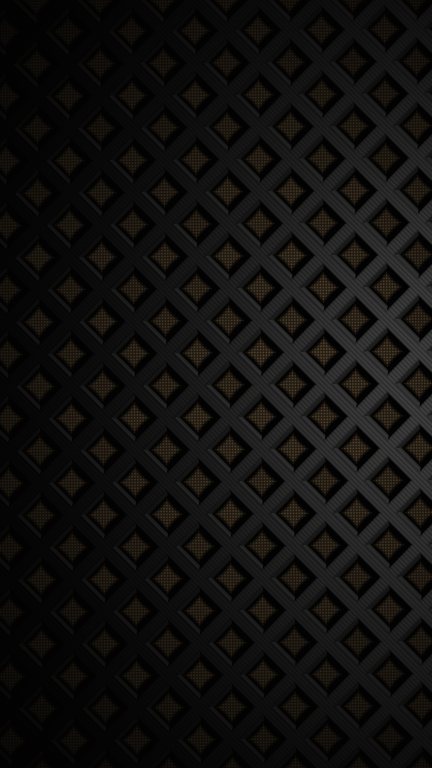
This pattern is drawn by a Shadertoy shader. Its source:

```glsl
// Dark diagonal lattice with bevelled diamond openings over a dim bronze mesh, lit from the right.

const float TAU = 6.2831853;
const vec2 PERIOD = vec2(0.1465, 0.1492);  // opening spacing, in canvas widths
const vec2 ANCHOR = vec2(0.602, 1.111);    // centre of one opening
const float TILT = 0.008;                  // slight turn of the lattice
const float HOLE = 0.365;                  // half side of an opening, in cells
const float BEVEL = 0.085;                 // width of the lit inner edge

// Elliptical pool of light.
float glow(vec2 p, vec2 centre, vec2 radius) {
    vec2 d = (p - centre) / radius;
    return exp(-dot(d, d));
}

// Lattice space: one unit is one horizontal or vertical period.
vec2 latticeSpace(vec2 p) {
    p -= ANCHOR;
    return vec2(p.x + TILT * p.y, p.y - TILT * p.x) / PERIOD;
}

// Layered sines give each opening its own tone, from -1 to 1.
float cellTone(vec2 id) {
    return 0.6 * sin(dot(id, vec2(2.7, 4.1))) + 0.4 * sin(dot(id, vec2(7.3, -5.9)));
}

// Fine square weave of rounded dots.
float weave(vec2 q, float count) {
    vec2 wave = 0.5 + 0.5 * cos(TAU * count * q);
    return wave.x * wave.y;
}

// Ribbed bars, slightly darker toward their edges.
vec3 barColour(float ribCoord, float edgeDist, float light) {
    float rib = 1.0 + 0.15 * sin(TAU * 13.0 * ribCoord);
    float rounding = mix(0.8, 1.0, smoothstep(0.0, 0.06, edgeDist));
    return vec3(1.0, 0.995, 0.99) * (0.004 + 0.215 * light) * rib * rounding;
}

// Bronze mesh with gently pinched sides, fading into the shadow of the opening.
vec3 meshColour(vec2 cell, vec2 q, float tone, float light) {
    vec2 a = abs(cell);
    float reach = 0.215 + 0.09 * min(a.x, a.y);
    float mask = 1.0 - smoothstep(-0.075, 0.035, max(a.x, a.y) - reach);
    float dots = 0.66 + 0.95 * weave(q, 22.0);
    return vec3(0.205, 0.163, 0.108) * mask * dots * light * (1.0 + 0.1 * tone);
}

// Lit strip along one inner side; s is depth from the rim, t runs along it.
float bevelStrip(float s, float t, float aa) {
    float inside = smoothstep(-aa, aa, s) * (1.0 - smoothstep(BEVEL - aa, BEVEL + aa, s));
    float ends = smoothstep(-aa, aa, HOLE - abs(t) - 0.6 * s);
    return inside * ends * mix(1.0, 0.6, clamp(s / BEVEL, 0.0, 1.0));
}

void mainImage(out vec4 fragColor, in vec2 fragCoord) {
    vec2 p = fragCoord / iResolution.x;
    float midHeight = 0.5 * iResolution.y / iResolution.x;

    // Diagonal cells: x grows to the upper right, y to the lower right.
    vec2 q = latticeSpace(p);
    vec2 diagonal = vec2(q.x + q.y, q.x - q.y);
    vec2 id = floor(diagonal + 0.5);
    vec2 cell = diagonal - id;
    float aa = 1.0 / (iResolution.x * PERIOD.x);
    float rim = max(abs(cell.x), abs(cell.y)) - HOLE;

    // Broad light on the bars, softer light on mesh and bevels.
    float barLight = glow(p, vec2(1.02, midHeight + 0.02), vec2(0.62, 0.74));
    float meshLight = glow(p, vec2(0.68, midHeight), vec2(0.74, 0.86));

    // Opening: mesh below, lit edges on the left sides.
    vec3 opening = vec3(0.008, 0.007, 0.006);
    opening += meshColour(cell, q, cellTone(id), meshLight);
    float lowerLeft = bevelStrip(cell.x + HOLE, cell.y, aa);
    float upperLeft = bevelStrip(cell.y + HOLE, cell.x, aa);
    float edgeLight = 0.13 * meshLight + 0.12 * barLight;
    opening += vec3(edgeLight) * max(lowerLeft, 0.55 * upperLeft);

    vec3 bars = barColour(diagonal.x, rim, barLight);
    vec3 colour = mix(opening, bars, smoothstep(-aa, aa, rim));
    fragColor = vec4(colour, 1.0);
}
```
